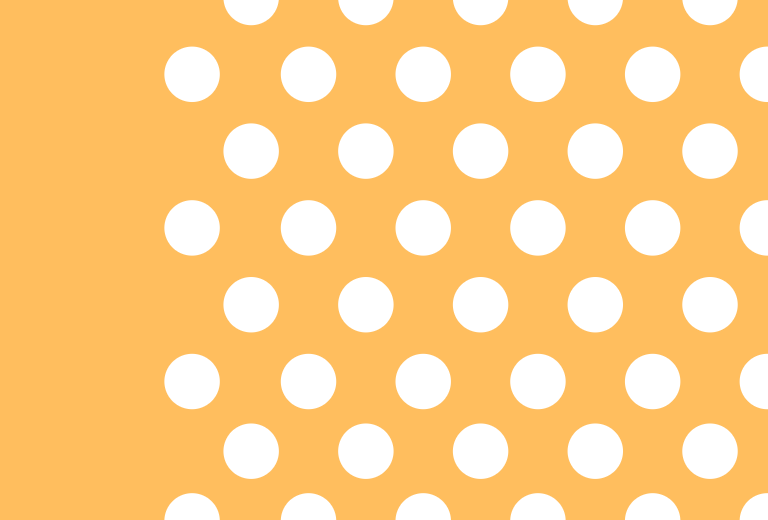
Write a WebGL 2 fragment shader that draws this pattern.

```glsl
#version 300 es
precision highp float;

uniform vec2 u_resolution;
out vec4 outColor;

// Lengths are in canvas heights; rows are counted downward from the top edge.
const vec3 GROUND_COLOR = vec3(1.0, 0.745, 0.369);
const vec3 DOT_COLOR = vec3(1.0);
const float DOT_RADIUS = 0.0533;
const float COLUMN_STEP = 0.2206;
const float FIRST_COLUMN = 0.3727;   // left end of the odd rows
const float EDGE_NUDGE = 0.0033;     // outward shift of the leftmost dots
const float FIRST_ROW = -0.0048;
const float ROW_STEP = 0.1477;
const float TIGHT_STEP = 0.134;      // spacing below the last regular row
const float LAST_REGULAR_ROW = 5.0;

float nearestIndex(float position, float spacing) {
    return floor(position / spacing + 0.5);
}

// Signed distance to the nearest dot of the staggered lattice
float dotDistance(vec2 p) {
    // Choose the row, with closer spacing near the bottom
    float turn = FIRST_ROW + LAST_REGULAR_ROW * ROW_STEP;
    bool tight = p.y > turn;
    float spacing = tight ? TIGHT_STEP : ROW_STEP;
    float offset = nearestIndex(p.y - turn, spacing);
    float row = LAST_REGULAR_ROW + offset;
    float centerY = turn + offset * spacing;

    // Even rows are shifted right by half a step
    float odd = mod(row, 2.0);
    float start = FIRST_COLUMN + 0.5 * COLUMN_STEP * (1.0 - odd);
    float column = max(nearestIndex(p.x - start, COLUMN_STEP), 0.0);
    float nudge = column < 0.5 ? EDGE_NUDGE * odd : 0.0;
    float centerX = start + column * COLUMN_STEP - nudge;

    return length(p - vec2(centerX, centerY)) - DOT_RADIUS;
}

void main() {
    vec2 p = gl_FragCoord.xy / u_resolution.y;
    p.y = 1.0 - p.y;

    // One-pixel antialiased edge
    float coverage = clamp(0.5 - dotDistance(p) * u_resolution.y, 0.0, 1.0);
    outColor = vec4(mix(GROUND_COLOR, DOT_COLOR, coverage), 1.0);
}
```
